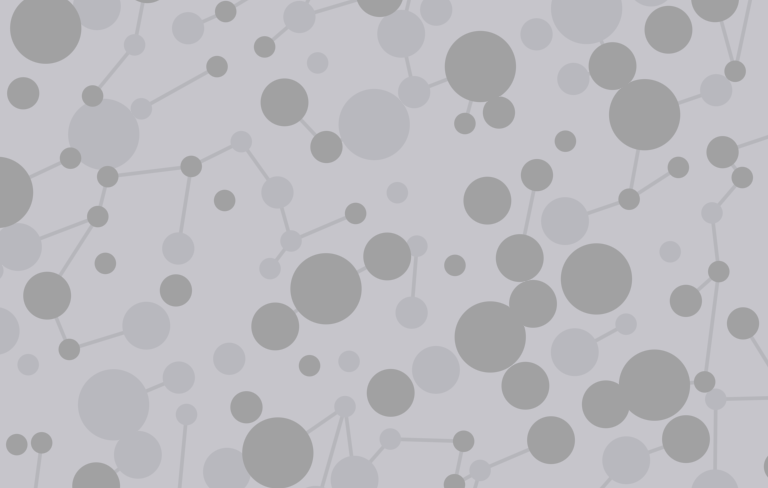
Give the GLSL for this pattern, as a Shadertoy shader.

```glsl
// Scattered grey discs joined by thin rods, like a loose molecular network.

const vec3 BACKGROUND = vec3(0.776, 0.772, 0.796);
const vec3 ROD_COLOR  = vec3(0.715, 0.715, 0.735);
const vec3 LIGHT_DISC = vec3(0.722, 0.722, 0.745);
const vec3 DARK_DISC  = vec3(0.632, 0.632, 0.636);

const float CELL = 0.124;            // cell side, in canvas heights
const float ROD_HALF_WIDTH = 0.0038; // in canvas heights
const float TILT = 0.5;              // grid angle, in radians

struct Node {
    vec2 center;
    float radius;
    bool dark;
};

vec3 hash3(vec2 p) {
    vec3 q = fract(p.xyx * vec3(0.1031, 0.1030, 0.0973));
    q += dot(q, q.yxz + 33.33);
    return fract((q.xxy + q.yzz) * q.zyx);
}

// One disc per cell; large ones only on every second row and column.
Node nodeAt(vec2 cell) {
    vec3 pick = hash3(cell + 71.0);
    vec2 offset = hash3(cell + 23.0).xy - 0.5;
    vec2 parity = mod(cell, 2.0);
    bool large = parity.x + parity.y < 0.5 && pick.z < 0.34;

    float radius = pick.x < 0.36 ? 0.022 : pick.x < 0.69 ? 0.033 : 0.049;
    if (large) radius = 0.073;
    float jitter = max(0.54 - radius / CELL, 0.0);

    Node node;
    node.center = (cell + 0.5 + 2.0 * jitter * offset) * CELL;
    node.radius = radius;
    node.dark = pick.y < (large ? 0.75 : 0.53);
    return node;
}

float segmentDistance(vec2 p, vec2 a, vec2 b) {
    vec2 pa = p - a, ba = b - a;
    return length(pa - ba * clamp(dot(pa, ba) / dot(ba, ba), 0.0, 1.0));
}

float coverage(float signedDistance, float blur) {
    return 1.0 - smoothstep(-blur, blur, signedDistance);
}

// Distance to the rod from a cell's node to a neighbour, if it exists.
float rodDistance(vec2 p, vec2 start, vec2 neighbour, bool exists) {
    if (!exists) return 1.0;
    return segmentDistance(p, start, nodeAt(neighbour).center) - ROD_HALF_WIDTH;
}

void mainImage(out vec4 fragColor, in vec2 fragCoord) {
    vec2 uv = fragCoord / iResolution.y;
    float blur = 0.8 / iResolution.y;

    // Tilted frame: rods favour shallow rising directions.
    float c = cos(TILT), s = sin(TILT);
    vec2 p = vec2(c * uv.x + s * uv.y, c * uv.y - s * uv.x) + 3.0;
    vec2 home = floor(p / CELL);

    float rods = 1.0, lightDiscs = 1.0, darkDiscs = 1.0;
    for (int j = -2; j <= 2; j++) {
        for (int i = -2; i <= 2; i++) {
            vec2 cell = home + vec2(i, j);
            Node node = nodeAt(cell);
            float disc = length(p - node.center) - node.radius;
            if (node.dark) darkDiscs = min(darkDiscs, disc);
            else lightDiscs = min(lightDiscs, disc);

            // Rods to the right, upper and diagonal neighbours.
            vec3 link = hash3(cell + 157.0);
            rods = min(rods, rodDistance(p, node.center, cell + vec2(1, 0), link.x < 0.34));
            rods = min(rods, rodDistance(p, node.center, cell + vec2(0, 1), link.y < 0.13));
            rods = min(rods, rodDistance(p, node.center, cell + vec2(1, 1), link.z < 0.14));
        }
    }

    // Layers from back to front.
    vec3 color = mix(BACKGROUND, ROD_COLOR, coverage(rods, blur));
    color = mix(color, LIGHT_DISC, coverage(lightDiscs, blur));
    color = mix(color, DARK_DISC, coverage(darkDiscs, blur));
    fragColor = vec4(color, 1.0);
}
```
